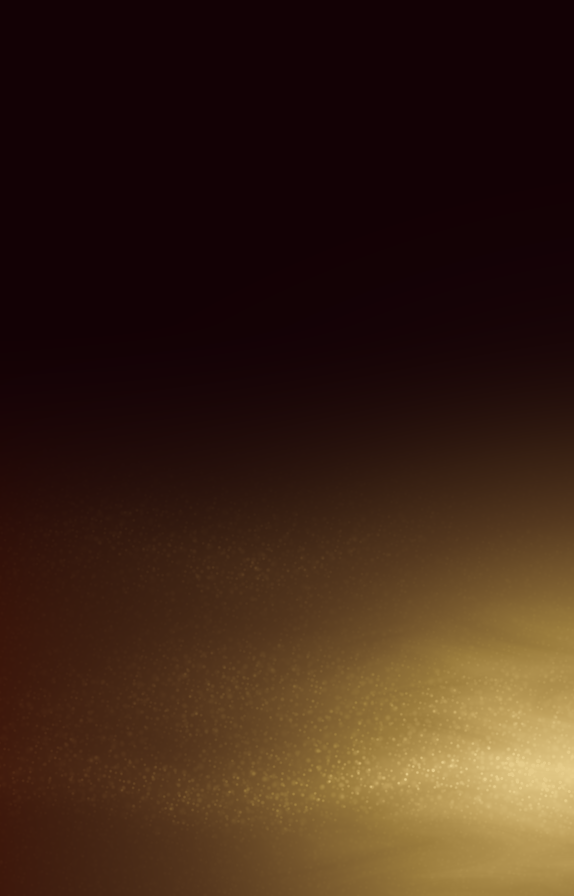
Write a Shadertoy shader that draws this background.

```glsl
// Golden light rising from the lower right into a dark wine-coloured void.
// A scalar light field (haze, tilted glow, wisps, dust) indexes a colour ramp;
// wisps are warped layered sines and dust is scattered on jittered cells.

const vec3 VOID_COLOR = vec3(0.075, 0.004, 0.020);
const vec3 RAMP[6] = vec3[6](
    vec3(0.21, 0.12, 0.07), vec3(0.33, 0.22, 0.12), vec3(0.47, 0.35, 0.18),
    vec3(0.61, 0.49, 0.24), vec3(0.75, 0.63, 0.36), vec3(0.90, 0.80, 0.54));
const vec3 EMBER_SHIFT = vec3(0.010, -0.045, -0.035);

const vec2 GLOW_CENTER = vec2(1.0, 0.14);
const vec2 GLOW_SIZE = vec2(0.56, 0.27);
const float GLOW_TILT = 0.10;
const float GLOW_POWER = 4.1;
const vec2 CORE_CENTER = vec2(0.96, 0.135);
const vec2 CORE_SIZE = vec2(0.20, 0.055);
const float CORE_POWER = 0.55;
const float HAZE_TOP = 0.64;
const float HAZE_FULL = 0.26;
const float WISP_POWER = 0.30;
const float DUST_GLOW = 0.38;
const float SPECK_POWER = 0.85;
const int DUST_LAYERS = 4;

float bell(vec2 offset, vec2 size) {
    vec2 q = offset / size;
    return exp(-dot(q, q));
}

vec3 hash3(vec2 cell) {
    vec3 q = fract(cell.xyx * vec3(0.1031, 0.1030, 0.0973));
    q += dot(q, q.yzx + 33.33);
    return fract((q.xxy + q.yzz) * q.zyx);
}

// Warped sines, roughly in -1..1.
float layeredSines(vec2 p) {
    float sum = 0.0;
    float weight = 0.5;
    for (int i = 0; i < 5; i++) {
        p += 0.6 * sin(p.yx * 1.3 + float(i) * 1.7);
        sum += weight * sin(p.x) * cos(p.y);
        p = mat2(1.5, 0.8, -0.8, 1.5) * p + 2.1;
        weight *= 0.62;
    }
    return sum;
}

// One jittered round speck per cell; most cells stay faint.
float specks(vec2 p) {
    vec3 rnd = hash3(floor(p));
    vec2 center = 0.35 + 0.3 * rnd.xy;
    float dist = length(fract(p) - center);
    return smoothstep(0.42, 0.05, dist) * rnd.z * rnd.z * rnd.z;
}

float dustField(vec2 p) {
    float sum = 0.0;
    float scale = 70.0;
    for (int i = 0; i < DUST_LAYERS; i++) {
        float angle = 0.4 + float(i);
        mat2 turn = mat2(cos(angle), sin(angle), -sin(angle), cos(angle));
        sum += specks(turn * p * scale + 37.0 * float(i + 1)) * (0.5 + 0.17 * float(i));
        scale *= 1.35;
    }
    return sum;
}

// Three horizontal drifts, brightest near the floor.
float dustBands(vec2 uv) {
    float sway = 0.012 * sin(uv.x * 9.0 + 1.0);
    float high = bell(uv - vec2(0.40, 0.385 + sway), vec2(0.30, 0.050));
    float middle = bell(uv - vec2(0.55, 0.215 - sway), vec2(0.48, 0.050));
    float low = bell(uv - vec2(0.60, 0.130 + sway), vec2(0.58, 0.038));
    return 0.48 * high + 0.75 * middle + 1.15 * low;
}

void mainImage(out vec4 fragColor, in vec2 fragCoord) {
    vec2 uv = fragCoord / iResolution.xy;
    vec2 p = fragCoord / iResolution.y;

    // Broad haze and the tilted main glow
    float haze = 1.0 - smoothstep(HAZE_FULL, HAZE_TOP, uv.y);
    vec2 offset = uv - GLOW_CENTER;
    offset.y -= GLOW_TILT * offset.x;
    float glow = bell(offset, GLOW_SIZE);
    float light = haze + GLOW_POWER * glow;
    light += CORE_POWER * bell(uv - CORE_CENTER, CORE_SIZE);

    // Stretched wisps drifting through the bright side
    float wispMask = smoothstep(0.35, 0.85, uv.x) * (1.0 - smoothstep(0.26, 0.36, uv.y));
    light += WISP_POWER * wispMask * layeredSines(p * vec2(13.0, 48.0) + vec2(2.0, 0.7));

    // Soft dust drifts with fine specks, thinned in patches
    float patches = 0.85 + 0.35 * layeredSines(p * vec2(18.0, 30.0) + 5.0);
    float dust = dustBands(uv) * patches;
    float ambient = 0.12 * haze * (1.0 - smoothstep(0.42, 0.56, uv.y));
    light += DUST_GLOW * dust + SPECK_POWER * (dust + ambient) * dustField(p);

    // Colour ramp, then a reddish ember tone on the left
    vec3 color = VOID_COLOR;
    for (int i = 0; i < 6; i++) {
        color = mix(color, RAMP[i], clamp(light - float(i), 0.0, 1.0));
    }
    float ember = haze * exp(-uv.x / 0.22);
    color += EMBER_SHIFT * ember;

    fragColor = vec4(clamp(color, 0.0, 1.0), 1.0);
}
```
